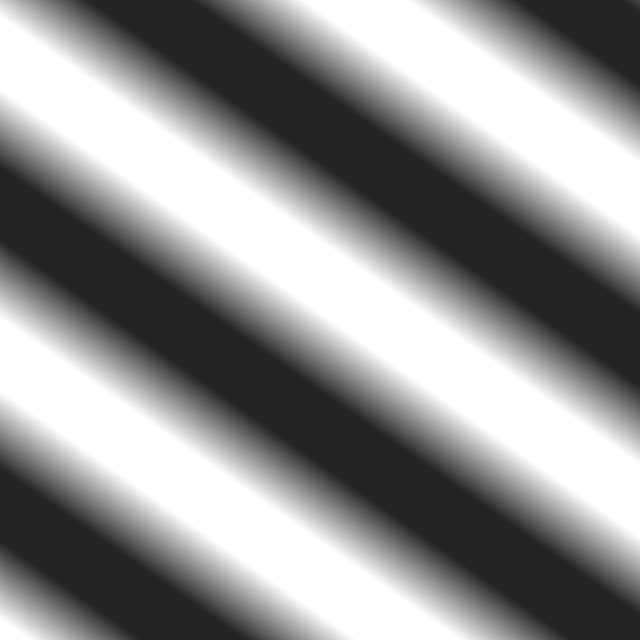
Reproduce this pattern procedurally as a WebGL 2 fragment shader.

```glsl
#version 300 es
precision highp float;

uniform vec2 u_resolution;
out vec4 fragColor;

const vec3 CHARCOAL = vec3(0.141);
const vec3 WHITE = vec3(1.0);

const float STRIPE_TILT = 35.0;    // degrees the stripes fall to the right
const float STRIPE_PERIOD = 0.3855; // canvas units, across the stripes
const float WHITE_OFFSET = 0.0555; // white stripe axis, from the canvas centre
const float FLAT_SHARE = 0.24;     // share of a period that stays fully dark

// Signed distance from the centre, measured across the stripes
float acrossStripes(vec2 p, float tilt) {
    return dot(p, vec2(sin(tilt), cos(tilt)));
}

// Triangle wave: 1 at whole phases, 0 halfway between them
float triangleWave(float phase) {
    return 2.0 * abs(fract(phase) - 0.5);
}

// Linear ramp with equal flat parts at both ends
float plateauRamp(float t, float flatShare) {
    return clamp((t - flatShare) / (1.0 - 2.0 * flatShare), 0.0, 1.0);
}

void main() {
    vec2 p = (gl_FragCoord.xy - 0.5 * u_resolution) / min(u_resolution.x, u_resolution.y);

    // Soft-edged diagonal stripes
    float distanceAcross = acrossStripes(p, radians(STRIPE_TILT)) - WHITE_OFFSET;
    float wave = triangleWave(distanceAcross / STRIPE_PERIOD);
    float whiteness = plateauRamp(wave, FLAT_SHARE);

    fragColor = vec4(mix(CHARCOAL, WHITE, whiteness), 1.0);
}
```
